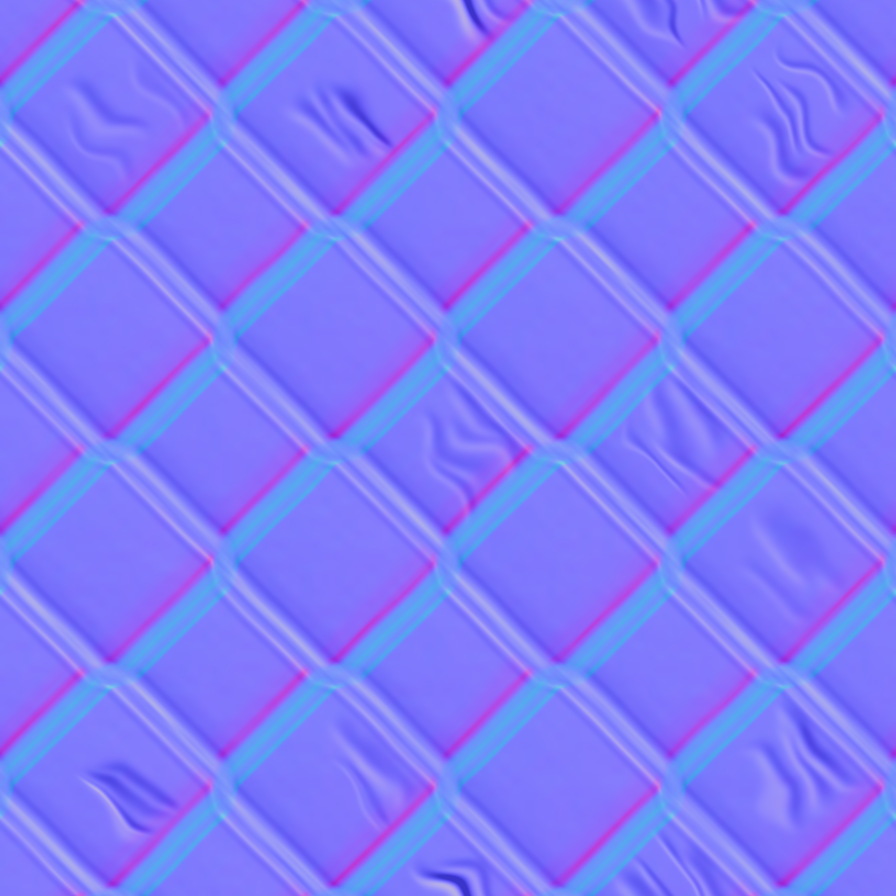
Give the GLSL for this texture map, as a WebGL 2 fragment shader.

```glsl
#version 300 es
precision highp float;
// Tangent-space normal map of worn, raised diamond tiles, four repeats each way.
uniform vec2 u_resolution;
out vec4 fragColor;

const float PI = 3.14159265;
const vec2 DOWN_RIGHT = vec2(0.7071, -0.7071);
const vec2 UP_RIGHT = vec2(0.7071, 0.7071);

float hash(vec2 p) {
  return fract(sin(dot(p, vec2(127.1, 311.7))) * 43758.5453);
}

// Value noise that wraps after a whole number of cells.
float noise(vec2 p, vec2 period) {
  vec2 i = floor(p), f = fract(p);
  f = f * f * (3.0 - 2.0 * f);
  vec2 lo = mod(i, period), hi = mod(i + 1.0, period);
  return mix(mix(hash(lo), hash(vec2(hi.x, lo.y)), f.x),
             mix(hash(vec2(lo.x, hi.y)), hash(hi), f.x), f.y);
}

float bump(float x, float width) {
  x /= width;
  return exp(-x * x);
}

float box(float x, float lo, float hi, float soft) {
  return smoothstep(lo - soft, lo + soft, x) - smoothstep(hi - soft, hi + soft, x);
}

// Surface grain: slope of two layers of noise.
float grainHeight(vec2 uv) {
  return noise(uv * 80.0, vec2(80.0)) + 1.6 * noise(uv * 36.0 + 7.0, vec2(36.0));
}

vec2 grainSlope(vec2 uv) {
  float e = 0.004, h = grainHeight(uv);
  return vec2(h - grainHeight(uv + vec2(e, 0.0)), h - grainHeight(uv + vec2(0.0, e)));
}

// Slope across the rising bands: steep lip, broad ramp, two fine ridges.
float risingBand(float d, float corner, float streak) {
  float lip = 0.42 * bump(d + 0.105, 0.03) + 0.13 * box(d, -0.23, -0.1, 0.06);
  float ramp = -0.27 * box(d, -0.065, 0.105, 0.018) * mix(0.5, 1.0, corner);
  float ridges = -0.19 * bump(d - 0.005, 0.018) - 0.23 * bump(d - 0.093, 0.016)
               + 0.10 * bump(d - 0.055, 0.014);
  return lip * corner * (0.7 + 0.6 * streak) + ramp + ridges * corner;
}

// Slope across the falling bands: pale rims and shallow dark grooves.
float fallingBand(float d, float corner, float streak) {
  float rims = 0.34 * bump(d + 0.092, 0.017) + 0.24 * bump(d - 0.015, 0.027)
             + 0.12 * box(d, -0.07, 0.05, 0.02);
  float grooves = -0.14 * bump(d + 0.135, 0.022) - 0.17 * bump(d + 0.04, 0.02)
                - 0.22 * bump(d - 0.095, 0.028) - 0.08 * box(d, 0.1, 0.2, 0.05);
  return (rims * (0.6 + 0.7 * streak) + grooves) * mix(0.25, 1.0, corner);
}

// Creases and chips that run along the falling edges of a few tiles.
float wear(vec2 q, vec2 id, float warp) {
  float damage = smoothstep(0.66, 0.92, hash(id + 3.7));
  float slope = 0.0;
  for (int k = 0; k < 4; k++) {
    vec2 seed = id + float(k) * vec2(5.3, 9.1);
    float width = mix(0.018, 0.055, hash(seed + 1.3));
    float x = q.y - mix(-0.22, 0.34, hash(seed)) + 0.22 * (warp - 0.5)
            + q.x * mix(-0.1, 0.25, hash(seed + 2.9));
    float start = mix(-0.4, 0.0, hash(seed + 6.1));
    float along = box(q.x, start, start + 0.5, 0.1);
    slope += along * (0.3 * bump(x + width, width) - 0.34 * bump(x - width, width * 1.3));
  }
  float inside = 1.0 - smoothstep(0.34, 0.46, max(abs(q.x), abs(q.y)));
  return slope * inside * (0.35 + 0.65 * damage) * step(0.01, damage);
}

void main() {
  vec2 uv = gl_FragCoord.xy / u_resolution;
  vec2 p = uv * 4.0 + vec2(0.0, 0.01);

  // Diagonal axes: x runs down-right, y runs up-right; bands lie on integers.
  vec2 g = vec2(p.x - p.y, p.x + p.y) + 0.5;
  vec2 cell = floor(g), q = g - cell - 0.5;
  vec2 id = mod(vec2(cell.x + cell.y, cell.y - cell.x) * 0.5, 4.0);

  // Bands shift toward every other tile, so large and small tiles alternate.
  vec2 line = round(g);
  vec2 side = clamp(sin(PI * g.yx) * 5.0, -1.0, 1.0) * cos(PI * line);
  float warp = noise(g * 4.0, vec2(16.0));
  float wobble = noise(g.yx * 3.0 + 5.0, vec2(12.0)) - 0.5;
  vec2 d = g - line - 0.04 * side + 0.014 * wobble;
  vec2 clearance = smoothstep(0.025, 0.11, abs(d));

  // Bands, streaked along their length.
  float riseStreak = noise(g * vec2(40.0, 3.0), vec2(160.0, 12.0));
  float fallStreak = noise(g * vec2(3.0, 40.0), vec2(12.0, 160.0));
  vec2 n = DOWN_RIGHT * risingBand(d.x, clearance.y, riseStreak);
  n += UP_RIGHT * fallingBand(d.y, clearance.x, fallStreak);
  n += DOWN_RIGHT * 0.08 * (riseStreak - 0.5) * (1.0 - clearance.x);
  n += UP_RIGHT * 0.10 * (fallStreak - 0.5) * (1.0 - clearance.y);

  // Slightly domed tile faces with their damage.
  float face = clearance.x * clearance.y;
  n += face * (vec2(0.01, -0.06) + DOWN_RIGHT * 0.09 * q.x + UP_RIGHT * 0.10 * q.y);
  n += UP_RIGHT * wear(q, id, warp);
  n += grainSlope(uv) * mix(0.03, 0.055, face);

  n *= min(1.0, 0.8 / max(length(n), 0.001));
  vec3 normal = vec3(n, sqrt(1.0 - dot(n, n)));
  fragColor = vec4(0.5 + 0.5 * normal - vec3(0.0, 0.0, 0.008), 1.0);
}
```
